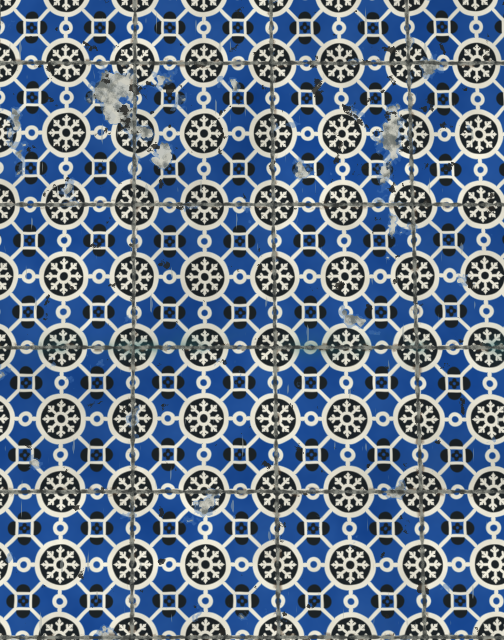
This pattern is drawn by a Shadertoy shader. Its source:

```glsl
// Weathered blue and cream wall tiles: medallions, rings and squares on a lattice.
// Two lattice cells span each tile; distance functions draw one mirrored cell,
// then layered gradient noise adds chips, grime, stains and worn grout.

vec2 hash2(vec2 p) {
    vec3 q = fract(p.xyx * vec3(0.1031, 0.1030, 0.0973));
    q += dot(q, q.yzx + 33.33);
    return fract((q.xx + q.yz) * q.zy);
}

float gradientNoise(vec2 p) {
    vec2 i = floor(p), f = fract(p);
    vec2 w = f * f * f * (f * (f * 6.0 - 15.0) + 10.0);
    float corner[4];
    for (int k = 0; k < 4; k++) {
        vec2 o = vec2(k & 1, k >> 1);
        float angle = 6.2832 * hash2(i + o + 40.0).x;
        corner[k] = dot(vec2(cos(angle), sin(angle)), f - o);
    }
    return mix(mix(corner[0], corner[1], w.x), mix(corner[2], corner[3], w.x), w.y);
}

float fbm(vec2 p) {
    float sum = 0.0, amp = 0.8;
    for (int k = 0; k < 5; k++) {
        sum += amp * gradientNoise(p);
        p = mat2(1.6, 1.2, -1.2, 1.6) * p + 7.3;
        amp *= 0.55;
    }
    return sum;
}

float segment(vec2 p, vec2 a, vec2 b) {
    vec2 d = b - a;
    return length(p - a - d * clamp(dot(p - a, d) / dot(d, d), 0.0, 1.0));
}

float box(vec2 p, float halfSide) {
    vec2 d = abs(p) - halfSide;
    return length(max(d, 0.0)) + min(max(d.x, d.y), 0.0);
}

// Eight trefoil petals around a pierced hub
float rosette(vec2 p) {
    float sector = 0.7854;
    float angle = atan(p.y, p.x);
    angle -= sector * round(angle / sector);
    vec2 q = length(p) * vec2(cos(angle), abs(sin(angle)));
    float d = segment(q, vec2(0.08, 0.0), vec2(0.21, 0.0)) - 0.021;
    d = min(d, segment(q, vec2(0.165, 0.0), vec2(0.197, 0.042)) - 0.018);
    d = min(d, abs(q.x - 0.225) * 0.6 + q.y * 0.8 - 0.024);
    d = min(d, length(p) - 0.105);
    return max(d, 0.055 - length(p));
}

float fill(float d, float aa) {
    return smoothstep(aa, -aa, d);
}

vec3 glaze(vec2 p, float aa) {
    vec2 m = p - round(p);
    vec2 a = abs(m), c = 0.5 - a;
    vec2 lobe = vec2(max(c.x, c.y), min(c.x, c.y));
    float r = length(m);
    float ring = min(length(a - vec2(0.5, 0.0)), length(a - vec2(0.0, 0.5)));
    float square = box(c, 0.105);

    // Blue ground with black lobes, florets and medallion floors
    vec3 blue = mix(vec3(0.09, 0.26, 0.53), vec3(0.15, 0.32, 0.58), 0.5 + fbm(p * 0.8));
    vec3 black = vec3(0.11, 0.13, 0.14);
    vec3 col = mix(blue, black, fill(length(lobe - vec2(0.135, 0.0)) - 0.095, aa));
    col = mix(col, blue, fill(square, aa));
    float floret = min(length(lobe - vec2(0.045, 0.0)) - 0.03, length(c) - 0.05);
    col = mix(col, black, fill(max(floret, 0.022 - length(c)), aa));
    col = mix(col, black, fill(r - 0.3, aa));

    // Cream strapwork, joined outside the medallion
    float bars = min(min(a.x, a.y) - 0.03, abs(a.x - a.y) * 0.707 - 0.028);
    bars = max(bars, max(0.32 - r, -square));
    bars = max(bars, 0.047 - ring);
    float line = min(bars, abs(r - 0.317) - 0.037);
    line = min(line, abs(ring - 0.074) - 0.029);
    line = min(line, abs(square) - 0.021);
    line = min(line, rosette(m));
    vec3 cream = vec3(0.89, 0.875, 0.81) + 0.06 * fbm(p * 2.5 + 9.0);
    return mix(col, cream, fill(line, aa));
}

void mainImage(out vec4 fragColor, in vec2 fragCoord) {
    vec2 uv = fragCoord / iResolution.y;

    // Slight perspective: tiles shrink toward the top
    vec2 tile = vec2((uv.x - 0.206 - 0.005 * uv.y) / (0.2292 - 0.017 * uv.y),
                     (uv.y - 0.004) * 4.37 * (1.0 + 0.022 * uv.y));
    vec2 p = tile * 2.0;
    float aa = 9.0 / iResolution.y;
    vec2 shift = (hash2(floor(tile) + 20.0) - 0.5) * 0.03;
    vec2 wobble = 0.012 * vec2(gradientNoise(p * 5.0), gradientNoise(p * 5.0 + 31.0));
    vec3 col = glaze(p + shift + wobble, aa);
    col *= 0.96 + 0.08 * hash2(floor(tile) + 60.0).y + 0.1 * fbm(p * 0.7 + 3.0);

    // Flaked glaze gathers along joints and in an upper band
    vec2 edge = 0.5 - abs(fract(tile) - 0.5);
    float joint = min(edge.x, edge.y) + 0.012 * gradientNoise(p * 9.0);
    float band = exp(-pow((uv.y - 0.82) / 0.1, 2.0)) * (0.65 + 0.35 * cos((uv.x - 0.22) * 18.0));
    float wear = fbm(p * 1.5 + 5.0) + 0.36 * band + 0.28 * exp(-joint * 28.0);
    float fine = fbm(p * 5.0 + 17.0);
    vec3 bare = mix(vec3(0.45, 0.46, 0.43), vec3(0.82, 0.81, 0.75), smoothstep(-0.4, 0.3, fine));
    col = mix(col, vec3(0.30, 0.46, 0.68), 0.45 * smoothstep(0.47, 0.53, wear));
    col = mix(col, bare, 0.9 * smoothstep(0.55, 0.62, wear));

    // Sooty pits, pale scratches and teal staining
    float pits = fbm(p * 3.6 + 43.0) + 0.22 * band + 0.16 * exp(-joint * 30.0);
    col = mix(col, vec3(0.15, 0.15, 0.14), 0.85 * smoothstep(0.46, 0.58, pits));
    float scratch = gradientNoise(p * vec2(14.0, 2.5) + 70.0);
    col = mix(col, vec3(0.64, 0.66, 0.64), 0.5 * smoothstep(0.46, 0.55, scratch));
    float stain = exp(-abs(tile.y - 2.0) * 22.0) * smoothstep(-0.15, 0.3, fbm(p + 80.0));
    col = mix(col, vec3(0.16, 0.38, 0.40), 0.7 * stain);

    // Uneven grout with a rusty fringe
    float rust = smoothstep(0.1, 0.4, fine) * smoothstep(0.04, 0.01, joint);
    col = mix(col, vec3(0.29, 0.22, 0.16), 0.6 * rust);
    vec3 grout = mix(vec3(0.22, 0.23, 0.22), vec3(0.56, 0.57, 0.53), smoothstep(-0.3, 0.4, fine));
    col = mix(col, grout, 0.9 * fill(joint - 0.012, aa * 0.5));

    fragColor = vec4(clamp(col, 0.0, 1.0), 1.0);
}
```
